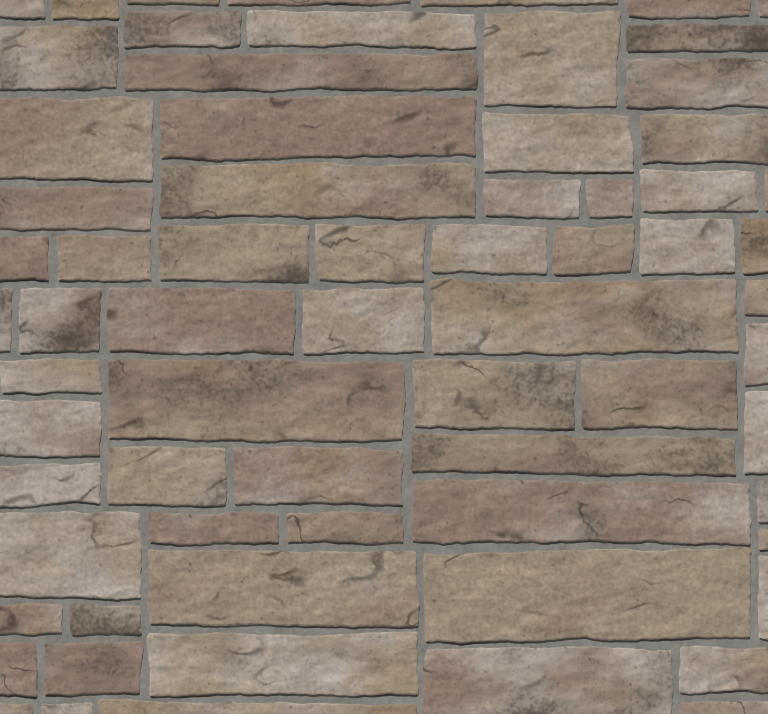
Give the GLSL for this texture, as a Shadertoy shader.

```glsl
// A wall of rough ashlar stones set in grey mortar. An interlocking jittered grid
// gives blocks without through joints; some are split again. Gradient noise makes
// the ragged edges, the cleft relief, the colour clouds and the dark stains.

vec2 hash2(vec2 p) {
    vec3 q = fract(p.xyx * vec3(.1031, .1030, .0973));
    q += dot(q, q.yzx + 33.33);
    return fract((q.xx + q.yz) * q.zy);
}

float noise(vec2 p) {
    vec2 i = floor(p), f = p - i, e = vec2(1, 0);
    vec2 u = f * f * f * (f * (f * 6. - 15.) + 10.);
    float a = dot(hash2(i) * 2. - 1., f);
    float b = dot(hash2(i + e) * 2. - 1., f - e);
    float c = dot(hash2(i + e.yx) * 2. - 1., f - e.yx);
    float d = dot(hash2(i + 1.) * 2. - 1., f - 1.);
    return mix(mix(a, b, u.x), mix(c, d, u.x), u.y);
}

float fbm(vec2 p) {
    float sum = 0., amp = 1.;
    for (int i = 0; i < 5; i++) {
        sum += amp * noise(p);
        p = mat2(1.6, 1.2, -1.2, 1.6) * p + 17.3;
        amp *= .5;
    }
    return sum;
}

// Offset of the joint that runs through a grid vertex
float jitter(vec2 vertex) { return (hash2(vertex + 40.).x - .5) * .7; }

// Box (left, bottom, right, top) and id of the stone around p
vec4 findStone(vec2 p, out vec2 id) {
    vec2 grid = vec2(.36, .132), q = p / grid, e = vec2(1, 0);
    vec4 box = vec4(0);
    for (int k = 0; k < 9; k++) {
        vec2 c = floor(q) + vec2(k % 3, k / 3) - 1.;
        // Joints run across even vertices and upright through odd ones
        bool even = mod(c.x + c.y, 2.) < .5;
        box = vec4(c, c + 1.) + (even
            ? vec4(jitter(c + e.yx), jitter(c), jitter(c + e), jitter(c + 1.))
            : vec4(jitter(c), jitter(c + e), jitter(c + 1.), jitter(c + e.yx)));
        id = c + 60.;
        if (all(greaterThanEqual(q, box.xy)) && all(lessThan(q, box.zw))) break;
    }
    box *= grid.xyxy;

    // Split tall blocks into courses, then long low ones into pairs
    vec2 h = hash2(id + 7.);
    if (box.w - box.y > .105 && h.x < .74) {
        float cut = mix(box.y, box.w, .36 + .28 * h.y);
        if (p.y < cut) { box.w = cut; id += 31.; }
        else { box.y = cut; id += 157.; }
    }
    vec2 size = box.zw - box.xy;
    h = hash2(id + 3.);
    if (size.x > .2 && size.y < .11 && h.x < .5) {
        float cut = mix(box.x, box.z, .33 + .34 * h.y);
        if (p.x < cut) { box.z = cut; id.x += 211.; }
        else { box.x = cut; id.y += 307.; }
    }
    return box;
}

// Signed distance to the ragged outline of the nearest stone
float stoneDistance(vec2 p, out vec2 id) {
    p += .004 * vec2(noise(p * 7.), noise(p * 6. + 31.));
    vec4 box = findStone(p, id);
    vec2 local = p - .5 * (box.xy + box.zw);
    vec2 tilt = hash2(id + 5.) - .5;
    local += local.yx * tilt * vec2(.05, .03);
    vec2 edge = abs(local) - .5 * (box.zw - box.xy) + .0085;
    float d = length(max(edge, 0.)) + min(max(edge.x, edge.y), 0.) - .003;
    return d + .006 * noise(p * 15. + id) + .0025 * noise(p * 42. + id) + .0015 * noise(p * 110. + id);
}

vec3 stoneColour(vec2 p, vec2 id) {
    vec2 q = p + id * 1.37;
    vec2 h = hash2(id + 11.), k = hash2(id + 23.);
    float grain = noise(p * 190.) + .8 * noise(p * 100. + 9.);

    // Rose, sand, pale and ochre clouds
    vec3 colour = mix(vec3(.54, .465, .415), vec3(.595, .535, .465),
                      smoothstep(.1, .8, h.x + .8 * fbm(q * vec2(5, 7))));
    colour = mix(colour, vec3(.675, .64, .605),
                 .85 * smoothstep(-.35, .5, fbm(q * vec2(6, 9) + 40.) + .8 * h.y - .5));
    colour = mix(colour, vec3(.56, .46, .34),
                 .4 * smoothstep(.2, .8, fbm(q * 6. + 70.) + k.y - .5));

    // Charcoal stains, broken up by the grain
    float stain = fbm(q * vec2(6, 8) + 90.) + .85 * (k.x - .5) + .4 * grain;
    colour = mix(colour, vec3(.25, .225, .2), .75 * smoothstep(.2, 1., stain));

    // Cleft relief lit from above: broad folds and small chips
    vec2 r = q * vec2(13, 24) + .7 * noise(q * 9.);
    float slope = fbm(r + vec2(-.04, .1)) - fbm(r);
    float chips = noise(q * vec2(45, 75) + vec2(-.1, .25)) - noise(q * vec2(45, 75));

    // Many thin, broken cracks lying along the bed, and pits
    float line = abs(noise(q * vec2(11, 23) + .5 * fbm(q * 16.)));
    float crack = smoothstep(.06, 0., line) * smoothstep(.08, .38, noise(q * vec2(14, 18) + 50.));
    float pits = smoothstep(.3, .6, noise(p * 120. + 5.));
    colour *= 1. - .3 * clamp(slope, -.5, .5) - .14 * chips + .12 * grain + .06 * fbm(q * 26.);
    return colour * (1. - .33 * crack) * (1. - .18 * pits);
}

void mainImage(out vec4 fragColor, in vec2 fragCoord) {
    vec2 p = fragCoord / iResolution.y + vec2(.13, .07);
    float soft = max(.6 / iResolution.y, .001);
    vec2 id, aboveId;
    float d = stoneDistance(p, id);
    float above = stoneDistance(p + vec2(-.001, .0038), aboveId);

    // Mortar, with a thin uneven shadow under the stone above
    float wear = .5 + .5 * noise(p * 14. + 3.);
    vec3 mortar = vec3(.5, .495, .475) * (1. + .12 * fbm(p * 30.) + .1 * noise(p * 150.));
    mortar *= 1. - (.3 + .5 * wear) * smoothstep(0., -.002, above);

    // Stone face, with a thin lit upper rim and a thin dark lower rim
    float rim = clamp((above - d) / .0038, -1., 1.) * smoothstep(-.0035, -.0005, d);
    vec3 stone = stoneColour(p, id) * (1. + (rim > 0. ? .09 : .5 * wear) * rim);

    fragColor = vec4(mix(mortar, stone, smoothstep(soft, -soft, d)), 1);
}
```
